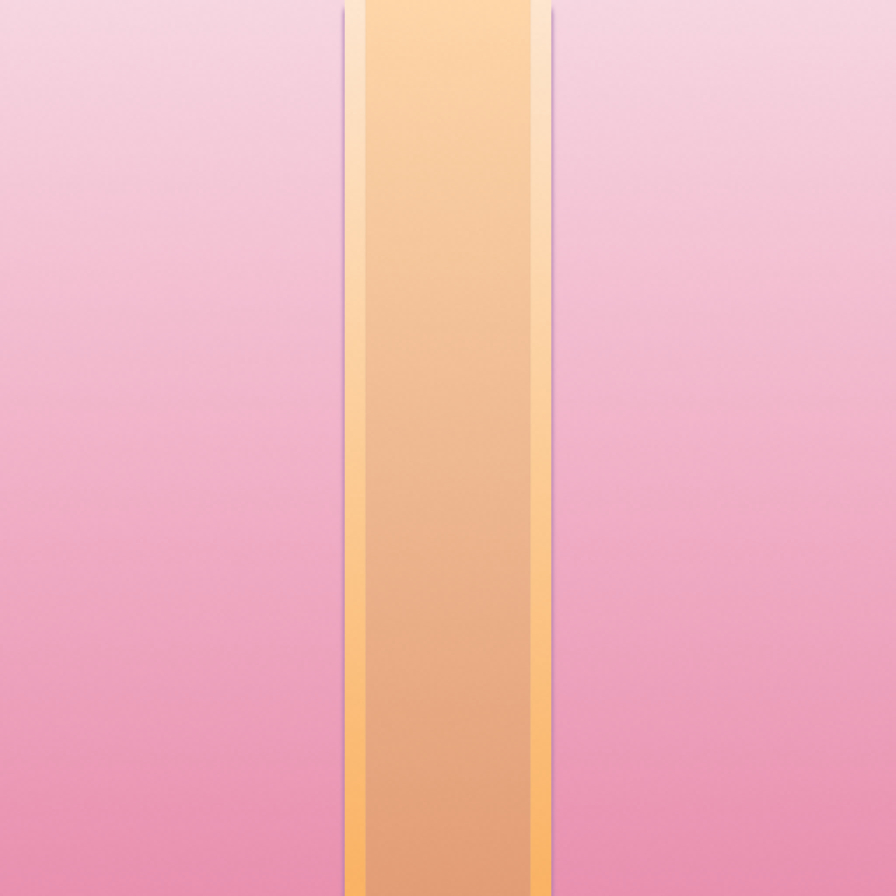
Give the GLSL for this background, as a WebGL 1 fragment shader.

```glsl
precision highp float;
// Draws a pink vertical gradient with a central amber ribbon, pale borders and a thin violet shadow.

uniform vec2 u_resolution;

// Ribbon layout, in canvas widths
const float CENTER_X = 0.5;
const float RIBBON_HALF = 0.1153;
const float PANEL_HALF = 0.0920;

// Shadow beside the ribbon
const float SHADOW_WIDTH = 0.0035;
const float SHADOW_STRENGTH = 0.55;
const float SHADOW_TOP = 0.99;
const vec3 SHADOW_COLOR = vec3(0.66, 0.48, 0.70);

// Faint seam where panel and border meet
const float SEAM_WIDTH = 0.0015;
const float SEAM_STRENGTH = 0.10;
const vec3 SEAM_COLOR = vec3(0.82, 0.70, 0.58);

// Fine grain that breaks up banding
const float GRAIN_CELLS = 256.0;
const float GRAIN_AMOUNT = 0.006;

// Gradient stops from bottom to top
const vec3 PINK_LOW = vec3(0.914, 0.565, 0.686);
const vec3 PINK_MID = vec3(0.945, 0.698, 0.785);
const vec3 PINK_HIGH = vec3(0.965, 0.838, 0.880);
const vec3 PANEL_LOW = vec3(0.888, 0.615, 0.462);
const vec3 PANEL_MID = vec3(0.935, 0.725, 0.570);
const vec3 PANEL_HIGH = vec3(0.996, 0.838, 0.658);
const vec3 BORDER_LOW = vec3(0.980, 0.698, 0.390);
const vec3 BORDER_MID = vec3(0.988, 0.800, 0.590);
const vec3 BORDER_HIGH = vec3(0.992, 0.898, 0.808);

// Three-stop vertical gradient
vec3 gradient(vec3 low, vec3 mid, vec3 high, float y) {
    vec3 lower = mix(low, mid, clamp(y * 2.0, 0.0, 1.0));
    return mix(lower, high, clamp(y * 2.0 - 1.0, 0.0, 1.0));
}

// Sine-free hash
float hash(vec2 p) {
    vec3 q = fract(vec3(p.xyx) * 0.1031);
    q += dot(q, q.yzx + 33.33);
    return fract((q.x + q.y) * q.z);
}

// Antialiased coverage of a centered vertical strip
float strip(float offset, float halfWidth, float pixel) {
    return clamp((halfWidth - offset) / pixel + 0.5, 0.0, 1.0);
}

void main() {
    vec2 uv = gl_FragCoord.xy / u_resolution;
    float pixel = 1.0 / u_resolution.x;
    float offset = abs(uv.x - CENTER_X);

    // Pink backdrop
    vec3 color = gradient(PINK_LOW, PINK_MID, PINK_HIGH, uv.y);

    // Shadow fades outward and starts just below the top
    float outside = max(offset - RIBBON_HALF, 0.0) / SHADOW_WIDTH;
    float shadow = exp(-outside * outside) * SHADOW_STRENGTH;
    shadow *= 1.0 - smoothstep(SHADOW_TOP - 0.008, SHADOW_TOP + 0.008, uv.y);
    color = mix(color, SHADOW_COLOR, shadow);

    // Border and inner panel
    vec3 border = gradient(BORDER_LOW, BORDER_MID, BORDER_HIGH, uv.y);
    vec3 panel = gradient(PANEL_LOW, PANEL_MID, PANEL_HIGH, uv.y);
    color = mix(color, border, strip(offset, RIBBON_HALF, pixel));
    color = mix(color, panel, strip(offset, PANEL_HALF, pixel));

    // Seam
    float seam = (offset - PANEL_HALF) / SEAM_WIDTH;
    color = mix(color, SEAM_COLOR, SEAM_STRENGTH * exp(-seam * seam));

    // Grain
    color += (hash(floor(uv * GRAIN_CELLS)) - 0.5) * GRAIN_AMOUNT;

    gl_FragColor = vec4(color, 1.0);
}
```
